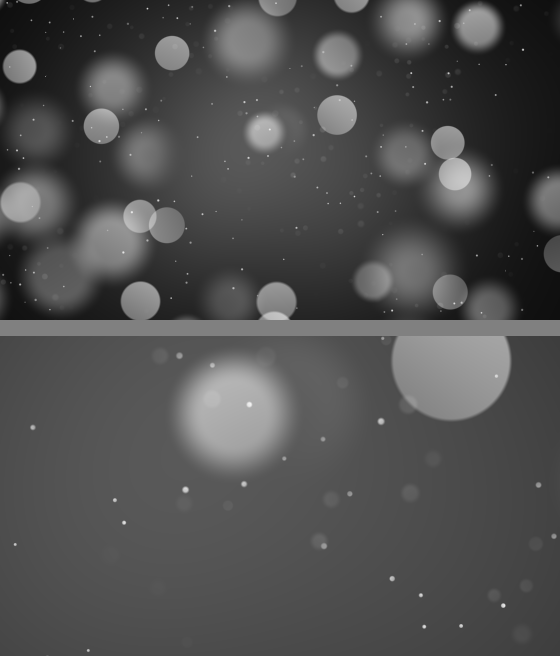
Top, the full canvas; bottom, a detail of the centre.
A Shadertoy shader for this background:

```glsl
#define HAZE_CENTER vec2(0.48, 0.52)
#define HAZE_SPREAD vec2(0.60, 0.50)
#define HAZE_LEVEL 0.31
#define BASE_LEVEL 0.045
#define VOID_CENTER vec2(0.42, 0.50)
#define DISC_ALPHA 0.42
#define GLOW_ALPHA 0.40
#define SPARK_ALPHA 0.50
#define DUST_ALPHA 0.65

vec3 hash3(vec2 cell, float seed) {
    vec3 q = fract(vec3(cell.xyx + seed * 7.31) * vec3(0.1031, 0.1030, 0.0973));
    q += dot(q, q.yxz + 33.33);
    return fract((q.xxy + q.yzz) * q.zyx);
}

float screenBlend(float base, float light) {
    return 1.0 - (1.0 - base) * (1.0 - clamp(light, 0.0, 1.0));
}

// Scattered translucent circles, one candidate per grid cell.
// radius: min and max in canvas heights; blur: min and max relative to radius
float circles(float base, vec2 p, float cells, vec2 radius, vec2 blur,
              float chance, float alpha, float seed) {
    vec2 grid = p * cells;
    float pixel = cells / iResolution.y;
    for (int y = -1; y <= 1; y++)
    for (int x = -1; x <= 1; x++) {
        vec2 cell = floor(grid) + vec2(x, y);
        vec3 place = hash3(cell, seed);
        if (place.z > chance) continue;
        vec3 look = hash3(cell, seed + 5.0);
        vec2 d = grid - cell - mix(vec2(0.12), vec2(0.88), place.xy);
        float r = cells * mix(radius.x, radius.y, look.x);
        float feather = max(r * mix(blur.x, blur.y, look.y), 0.8 * pixel);
        float dist = length(d);
        float body = 1.0 - smoothstep(r - feather, r + feather, dist);
        // Slight tilt of brightness across each circle
        float tilt = 1.0 + 0.16 * dot(d / r, cos(6.28 * look.z + vec2(0.0, 1.57)));
        base = screenBlend(base, alpha * mix(0.5, 1.25, look.z) * tilt * body);
    }
    return base;
}

// Layered sines for slow variation of haze and dust
float drift(vec2 p) {
    return 0.5 + 0.25 * sin(3.7 * p.x + 2.0 * sin(2.9 * p.y + 0.6))
               + 0.25 * sin(5.3 * p.y - 2.4 * p.x + 1.7 * sin(4.1 * p.x));
}

void mainImage(out vec4 fragColor, in vec2 fragCoord) {
    vec2 p = fragCoord / iResolution.y;
    float aspect = iResolution.x / iResolution.y;

    // Central haze fading to dark borders
    vec2 h = (p - HAZE_CENTER * vec2(aspect, 1.0)) / HAZE_SPREAD;
    float haze = exp(-dot(h, h));
    float tone = BASE_LEVEL + HAZE_LEVEL * haze + 0.05 * (drift(p) - 0.5) * (0.3 + haze);

    // Large lights thin out around a quiet middle
    vec2 v = (p - VOID_CENTER * vec2(aspect, 1.0)) / vec2(1.25, 1.0);
    float open = smoothstep(0.08, 0.34, length(v));

    // Out-of-focus glows, then half-soft lights, then crisp discs
    float lit = circles(tone, p, 3.6, vec2(0.060, 0.112), vec2(0.35, 0.80), 0.70, GLOW_ALPHA, 3.0);
    tone = mix(tone, lit, open);
    tone = circles(tone, p, 3.1, vec2(0.052, 0.070), vec2(0.22, 0.45), 0.30, SPARK_ALPHA, 11.0);
    lit = circles(tone, p, 4.1, vec2(0.050, 0.063), vec2(0.02, 0.09), 0.42, DISC_ALPHA, 23.0);
    tone = mix(tone, lit, mix(0.35, 1.0, open));

    // Faint blurred motes and bright fine dust in drifting clusters
    float cluster = smoothstep(0.25, 0.85, drift(p * 1.3 + 2.0));
    tone = circles(tone, p, 19.0, vec2(0.005, 0.010), vec2(0.20, 0.50), 0.30, 0.09 * cluster, 37.0);
    tone = circles(tone, p, 23.0, vec2(0.0014, 0.0034), vec2(0.30, 0.60),
                   0.08 + 0.22 * cluster, DUST_ALPHA, 51.0);

    fragColor = vec4(vec3(tone), 1.0);
}
```
